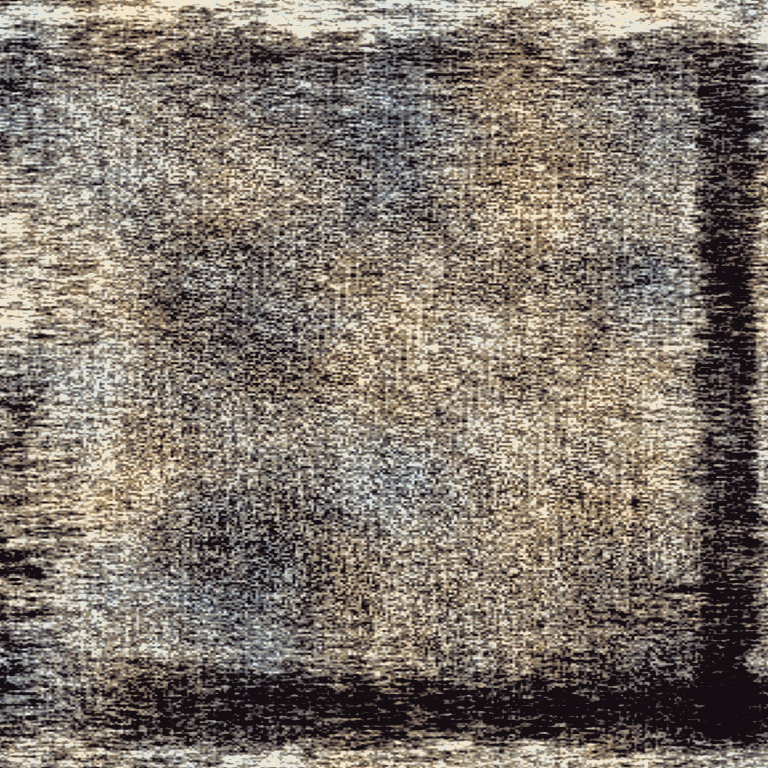
Give the GLSL for this texture, as a Shadertoy shader.

```glsl
// Worn, brushed surface: dark grain streaks on pale taupe with ragged, stained borders.

float hash(vec2 p) {
    return fract(sin(dot(p, vec2(127.1, 311.7))) * 43758.5453);
}

float noise(vec2 p) {
    vec2 i = floor(p), f = fract(p);
    f = f * f * (3.0 - 2.0 * f);
    return mix(mix(hash(i), hash(i + vec2(1, 0)), f.x),
               mix(hash(i + vec2(0, 1)), hash(i + vec2(1, 1)), f.x), f.y);
}

float fbm(vec2 p) {
    float sum = 0.0, amp = 0.5;
    for (int i = 0; i < 4; i++) {
        sum += amp * noise(p);
        p = p * 2.03 + 17.3;
        amp *= 0.5;
    }
    return sum / 0.9375;
}

// Soft elliptical stain
float stain(vec2 p, vec2 centre, vec2 size) {
    vec2 d = (p - centre) / size;
    return exp(-dot(d, d));
}

float band(float x, float lo, float hi, float soft) {
    return smoothstep(lo - soft, lo + soft, x) * (1.0 - smoothstep(hi - soft, hi + soft, x));
}

// Broad light and dark areas
float stains(vec2 p) {
    float t = 0.53;
    t += 0.24 * stain(p, vec2(0.14, 0.36), vec2(0.07, 0.22));
    t += 0.13 * stain(p, vec2(0.12, 0.75), vec2(0.08, 0.22));
    t += 0.14 * stain(p, vec2(0.70, 0.43), vec2(0.20, 0.16));
    t += 0.14 * stain(p, vec2(0.86, 0.60), vec2(0.06, 0.13));
    t += 0.10 * stain(p, vec2(0.76, 0.75), vec2(0.12, 0.08));
    t += 0.08 * stain(p, vec2(0.50, 0.55), vec2(0.15, 0.18));
    t -= 0.25 * stain(p, vec2(0.48, 0.81), vec2(0.10, 0.06));
    t -= 0.20 * stain(p, vec2(0.27, 0.69), vec2(0.09, 0.03));
    t -= 0.24 * stain(p, vec2(0.21, 0.61), vec2(0.05, 0.02));
    t -= 0.18 * stain(p, vec2(0.31, 0.52), vec2(0.12, 0.06));
    t -= 0.15 * stain(p, vec2(0.78, 0.65), vec2(0.10, 0.04));
    t -= 0.18 * stain(p, vec2(0.32, 0.29), vec2(0.16, 0.08));
    t -= 0.26 * stain(p, vec2(0.82, 0.18), vec2(0.14, 0.12));
    t -= 0.17 * stain(p, vec2(0.40, 0.92), vec2(0.50, 0.025));
    return t;
}

// Rough frame: dark right and lower bands, pale outer rims
float borders(vec2 p, float t) {
    float wobble = fbm(p * vec2(12.0, 55.0)) - 0.5;
    float right = band(p.x + 0.035 * wobble, 0.912, 0.982, 0.012) * band(p.y, 0.04, 0.93, 0.05);
    t -= 0.43 * right * (0.8 + 0.5 * noise(p * vec2(8.0, 30.0)));
    float low = band(p.y + 0.05 * wobble, 0.035, 0.12, 0.035);
    t -= 0.42 * low * smoothstep(0.04, 0.28, p.x);
    t -= 0.20 * low;

    // Left rim alternates between bleached and scorched
    float left = 1.0 - smoothstep(0.025, 0.06, p.x + 0.05 * wobble);
    t += left * (0.32 * band(p.y, 0.54, 0.78, 0.04) - 0.18 * band(p.y, 0.36, 0.52, 0.05)
        - 0.20 * band(p.y, 0.80, 0.95, 0.03) - 0.16 * band(p.y, 0.08, 0.30, 0.05)
        + 0.9 * wobble);

    float rim = smoothstep(0.978, 0.995, p.x + 0.02 * wobble);
    t += 0.22 * rim * noise(vec2(3.0, p.y * 14.0));
    float top = smoothstep(0.935, 0.985, p.y + 0.04 * wobble);
    t += top * (0.30 + 1.2 * wobble);
    float ragged = 0.022 + 0.04 * (fbm(vec2(p.x * 24.0, 4.0)) - 0.4);
    float foot = 1.0 - smoothstep(ragged - 0.008, ragged + 0.012, p.y);
    return mix(t, 0.70 + 0.35 * (fbm(p * 45.0) - 0.5), foot);
}

// Six evenly spaced tones from near black to ivory
vec3 palette(float t) {
    float s = clamp(t, 0.0, 1.0) * 5.0;
    vec3 c = mix(vec3(0.08, 0.055, 0.07), vec3(0.28, 0.24, 0.24), clamp(s, 0.0, 1.0));
    c = mix(c, vec3(0.45, 0.40, 0.38), clamp(s - 1.0, 0.0, 1.0));
    c = mix(c, vec3(0.58, 0.55, 0.47), clamp(s - 2.0, 0.0, 1.0));
    c = mix(c, vec3(0.73, 0.69, 0.64), clamp(s - 3.0, 0.0, 1.0));
    return mix(c, vec3(0.91, 0.90, 0.84), clamp(s - 4.0, 0.0, 1.0));
}

void mainImage(out vec4 fragColor, in vec2 fragCoord) {
    vec2 p = fragCoord / iResolution.xy;
    float t = borders(p, stains(p));

    // Cloudy wear and faint woven blocks
    t += 0.34 * (fbm(p * vec2(9.0, 14.0) + 5.0) - 0.5);
    t += 0.16 * (noise(p * vec2(75.0, 14.0)) - 0.5);
    t += 0.20 * (fbm(p * vec2(14.0, 90.0) + 31.0) - 0.5);

    // Horizontal scratches give way to speckle in the middle
    float edge = smoothstep(0.25, 0.5, max(abs(p.x - 0.5), abs(p.y - 0.5)));
    float scratchy = clamp(0.25 + 0.5 * edge + 0.8 * (fbm(p * vec2(7.0, 22.0) + 60.0) - 0.4), 0.1, 0.9);
    float streak = 0.6 * noise(p * vec2(48.0, 330.0)) + 0.4 * noise(p * vec2(120.0, 350.0) + 9.0);
    float speck = noise(p * vec2(290.0, 370.0) + 80.0);
    t += 1.65 * scratchy * (streak - 0.5) + 1.35 * (1.0 - 0.55 * scratchy) * (speck - 0.5);

    // Warm and cool drift, with slight colour fringes in the grain
    vec3 colour = palette(t);
    float drift = fbm(p * vec2(6.0, 8.0) + 43.0) - 0.5;
    float fringe = noise(p * vec2(190.0, 310.0) + 140.0) - 0.5;
    colour += (0.16 * drift + 0.07 * fringe) * vec3(1.0, 0.1, -1.0) * smoothstep(0.0, 0.5, t);
    fragColor = vec4(clamp(colour, 0.0, 1.0), 1.0);
}
```
